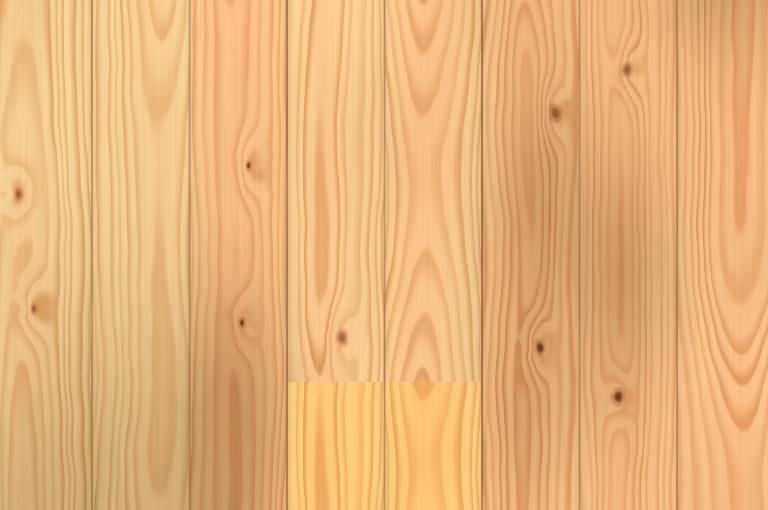
This texture is drawn by a WebGL 1 fragment shader. Its source:

```glsl
precision highp float;
uniform vec2 u_resolution;

#define PLANKS 7.877
#define FIRST_OFFSET 0.056
#define RINGS 13.0
#define SEAM_HALF_WIDTH 0.009
#define JOINT_HEIGHT 0.1665
#define KNOT_RADIUS 0.075
#define PALE vec3(0.975, 0.835, 0.595)
#define ORANGE vec3(0.975, 0.735, 0.510)
#define LATEWOOD vec3(0.88, 0.74, 0.62)
#define SHADOW vec3(0.81, 0.79, 0.74)
#define KNOT_COLOR vec3(0.80, 0.49, 0.29)
#define SEAM_COLOR vec3(0.56, 0.37, 0.19)

float hash(vec2 p) {
  vec3 q = fract(p.xyx * 0.1031);
  q += dot(q, q.yzx + 33.33);
  return fract((q.x + q.y) * q.z);
}

float noise(vec2 p) {
  vec2 i = floor(p), f = fract(p);
  f = f * f * (3.0 - 2.0 * f);
  return mix(mix(hash(i), hash(i + vec2(1.0, 0.0)), f.x),
             mix(hash(i + vec2(0.0, 1.0)), hash(i + vec2(1.0, 1.0)), f.x), f.y);
}

float blob(vec2 p, vec2 center, vec2 size) {
  vec2 d = (p - center) / size;
  return exp(-dot(d, d));
}

// Soft shade lying across several planks
float shadeAmount(vec2 p) {
  float s = 0.95 * blob(p, vec2(0.30, 0.08), vec2(0.07, 0.22));
  s += 0.75 * blob(p, vec2(0.08, 0.02), vec2(0.22, 0.23));
  s += 0.75 * blob(p, vec2(0.70, 0.40), vec2(0.06, 0.17));
  s += 0.75 * blob(p, vec2(0.81, 0.30), vec2(0.06, 0.18));
  s += 0.70 * blob(p, vec2(0.94, 0.68), vec2(0.08, 0.09));
  s += 0.45 * blob(p, vec2(0.69, 0.12), vec2(0.06, 0.12));
  return min(s + 0.25 * (noise(p * 6.0 + 4.0) - 0.5), 1.0);
}

void main() {
  vec2 p = gl_FragCoord.xy / u_resolution.x;
  float pixel = 1.0 / u_resolution.x;
  float along = p.x * PLANKS + FIRST_OFFSET;
  float id = floor(along);
  float x = fract(along);

  // Two middle planks are joined to shorter, brighter boards
  float jointed = step(2.5, id) * step(id, 4.5);
  float lower = jointed * step(p.y, JOINT_HEIGHT);
  float bright = jointed * (1.0 - smoothstep(-pixel, pixel, p.y - JOINT_HEIGHT));
  float y = p.y + lower * 0.37;
  float seed = id * 17.0 + 5.0;

  // Knots bend the grain around them
  float bulge = 0.0, knot = 0.0, core = 0.0, knotRings = 0.0;
  for (int i = 0; i < 2; i++) {
    vec2 k = vec2(id, float(i) * 7.0 + 3.0);
    vec2 center = vec2(0.25 + 0.5 * hash(k + 11.0),
                       0.08 + 0.30 * float(i) + 0.24 * hash(k + 23.0));
    float present = step(0.42, hash(k + 31.0));
    float radius = KNOT_RADIUS * mix(0.45, 1.05, hash(k + 47.0));
    vec2 v = vec2(x - center.x, (y - center.y) * PLANKS);
    v.x += 0.04 * (noise(v * 9.0 + seed) - 0.5);
    float d = length(v * vec2(1.0, 0.7));
    float edge = pixel * PLANKS + 0.015;
    float inside = present * (1.0 - smoothstep(radius - edge, radius + edge, d));
    bulge += present * 0.16 * exp(-dot(v * vec2(1.0, 0.45), v * vec2(1.0, 0.45)) * 45.0);
    knot = max(knot, inside);
    knotRings += inside * (0.5 + 0.5 * cos(d * 190.0));
    float dark = step(0.6, hash(k + 59.0));
    core = max(core, present * mix(0.45, 0.85, dark)
         * (1.0 - smoothstep(radius * 0.2, radius * 0.75, d)));
  }

  // Growth rings cut lengthwise: straight at the sides, arched in the middle
  float pith = mix(0.27, 0.72, hash(vec2(id, 71.0)));
  float wobble = 0.11 * (noise(vec2(x * 2.0 + seed, y * 6.0)) - 0.5)
               + 0.025 * (noise(vec2(x * 5.0 + seed, y * 24.0)) - 0.5);
  float depth = 0.58 * noise(vec2(seed, y * 2.8 + id * 3.7)) + 0.03;
  float ring = length(vec2(x - pith + wobble, depth)) + bulge;
  float phase = ring * RINGS + 0.9 * noise(vec2(ring * 9.0, seed));
  float t = fract(phase);
  float line = smoothstep(0.30, 0.84, t) * (1.0 - smoothstep(0.84, 1.0, t));
  line *= mix(0.45, 1.0, hash(vec2(floor(phase), seed)));
  line *= mix(0.60, 0.95, noise(vec2(x * 3.0 + seed, y * 5.0)));
  float fibre = noise(vec2(along * 55.0, y * 9.0)) - 0.5;

  // Plank tint, warmer toward the right and near the heartwood
  float warmth = 0.08 + 0.75 * smoothstep(1.5, 6.0, id) + 0.65 * exp(-3.0 * (id - 2.0) * (id - 2.0));
  warmth += 0.35 * (exp(-14.0 * (x - pith) * (x - pith)) - 0.4);
  warmth += 0.35 * (noise(vec2(x * 2.0 + seed, y * 4.0 + 9.0)) - 0.5);
  vec3 color = mix(PALE, ORANGE, clamp(warmth, 0.0, 1.0));
  color *= 1.0 + 0.035 * fibre;
  color *= mix(vec3(1.0), LATEWOOD, line);
  color = mix(color, KNOT_COLOR * (1.0 - 0.18 * knotRings), 0.65 * knot);
  color = mix(color, KNOT_COLOR * 0.45, core);

  // Light and joint
  color *= mix(vec3(1.0), SHADOW, shadeAmount(p) * (1.0 - 0.85 * bright));
  color *= mix(vec3(1.0), vec3(1.03, 1.01, 0.88), bright);

  // Seams with a faint soft shoulder
  float seamId = floor(along + 0.5);
  float gap = abs(along - seamId);
  float aa = pixel * PLANKS * 0.7;
  float seam = 1.0 - smoothstep(SEAM_HALF_WIDTH - aa, SEAM_HALF_WIDTH + aa, gap);
  float strength = mix(0.50, 0.90, hash(vec2(seamId, 83.0)));
  strength *= mix(0.75, 1.0, noise(vec2(seamId, p.y * 12.0)));
  color *= 1.0 - 0.07 * exp(-gap * 35.0);
  color = mix(color, SEAM_COLOR, seam * strength);

  gl_FragColor = vec4(clamp(color, 0.0, 1.0), 1.0);
}
```
